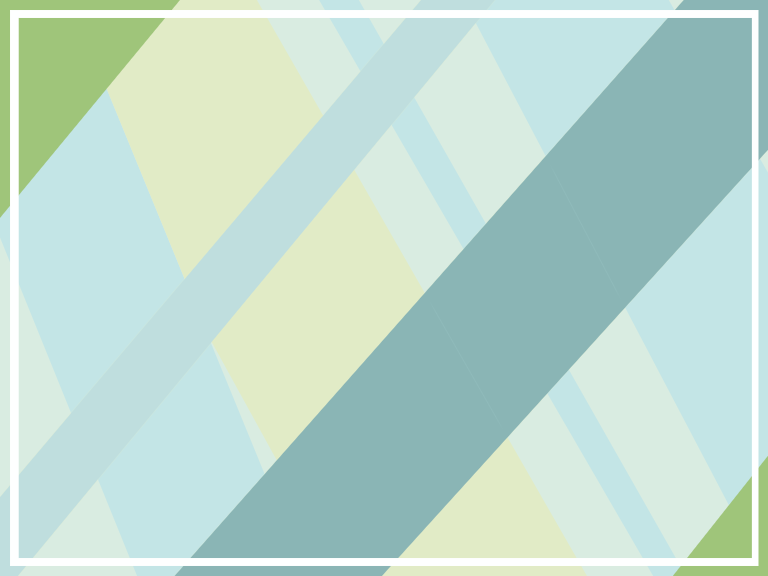
This background is drawn by a Shadertoy shader. Its source:

```glsl
// Flat pastel backdrop: steep stripes crossed by two diagonal bands, with green
// corners and a thin white frame. Every edge is a slanted line given by its
// crossing of the top border and its slope; layers are painted back to front.

#define BLUE   vec3(0.765, 0.898, 0.902)
#define MINT   vec3(0.851, 0.925, 0.882)
#define CREAM  vec3(0.882, 0.922, 0.776)
#define MIST   vec3(0.749, 0.871, 0.871)
#define TEAL   vec3(0.541, 0.710, 0.710)
#define GREEN  vec3(0.624, 0.771, 0.478)
#define WHITE  vec3(0.995, 1.0, 1.0)
#define SEAM_STRENGTH 0.22
#define SEAM_WIDTH 0.0012

// Signed distance to a slanted line, positive on its right; y runs downward.
float edge(vec2 p, float topX, float slope) {
    return (p.x - topX - slope * p.y) * inversesqrt(1.0 + slope * slope);
}

// Signed distance to the inside of a rectangle, positive inside.
float inset(vec2 p, vec2 lo, vec2 hi) {
    vec2 d = min(p - lo, hi - p);
    return min(d.x, d.y);
}

// Antialiased coverage of a distance that is positive inside.
float cover(float d) {
    return clamp(d * iResolution.y + 0.5, 0.0, 1.0);
}

void paint(inout vec3 color, vec3 ink, float d) {
    color = mix(color, ink, cover(d));
}

// Paints a band with a faint light seam along both borders.
void paintBand(inout vec3 color, vec3 ink, float d) {
    color = mix(color, CREAM, SEAM_STRENGTH * cover(d + SEAM_WIDTH));
    paint(color, ink, d);
}

void mainImage(out vec4 fragColor, in vec2 fragCoord) {
    // Height units, measured from the upper left corner
    float aspect = iResolution.x / iResolution.y;
    vec2 p = vec2(fragCoord.x, iResolution.y - fragCoord.y) / iResolution.y;

    // Steep stripes, each covering everything to the right of its edge
    float creamLeft = edge(p, 0.122, 0.410);
    float creamRight = edge(p, 0.446, 0.573);
    float mintRight = edge(p, 0.805, 0.525);
    vec3 color = MINT;
    paint(color, BLUE, edge(p, -0.167, 0.405));
    paint(color, MINT, creamLeft);
    paint(color, CREAM, min(creamLeft, edge(p, 0.041, 0.55)));
    paint(color, MINT, creamRight);
    paint(color, BLUE, edge(p, 0.554, 0.580));
    paint(color, MINT, edge(p, 0.623, 0.568));
    paint(color, BLUE, mintRight);
    paint(color, MINT, edge(p, 1.161, 0.575));

    // Diagonal bands
    float mistBand = min(edge(p, 0.731, -0.847), -edge(p, 0.859, -0.828));
    float tealBand = min(edge(p, 1.187, -0.884), -edge(p, 1.569, -0.906));
    paintBand(color, MIST, mistBand);
    paintBand(color, TEAL, tealBand);

    // Hairline traces of the stripes showing through the teal band
    float trace = min(abs(creamRight), abs(mintRight));
    float traceSpan = smoothstep(0.01, 0.04, tealBand);
    color += 0.02 * traceSpan * cover(0.0008 - trace);

    // Green corners
    paint(color, GREEN, -edge(p, 0.3125, -0.826));
    paint(color, GREEN, edge(p, 1.960, -0.792));

    // White frame
    float outer = inset(p, vec2(0.0174), vec2(aspect - 0.0165, 0.9826));
    float inner = inset(p, vec2(0.0325, 0.0312), vec2(aspect - 0.028, 0.9688));
    paint(color, WHITE, min(outer, -inner));

    fragColor = vec4(color, 1.0);
}
```
